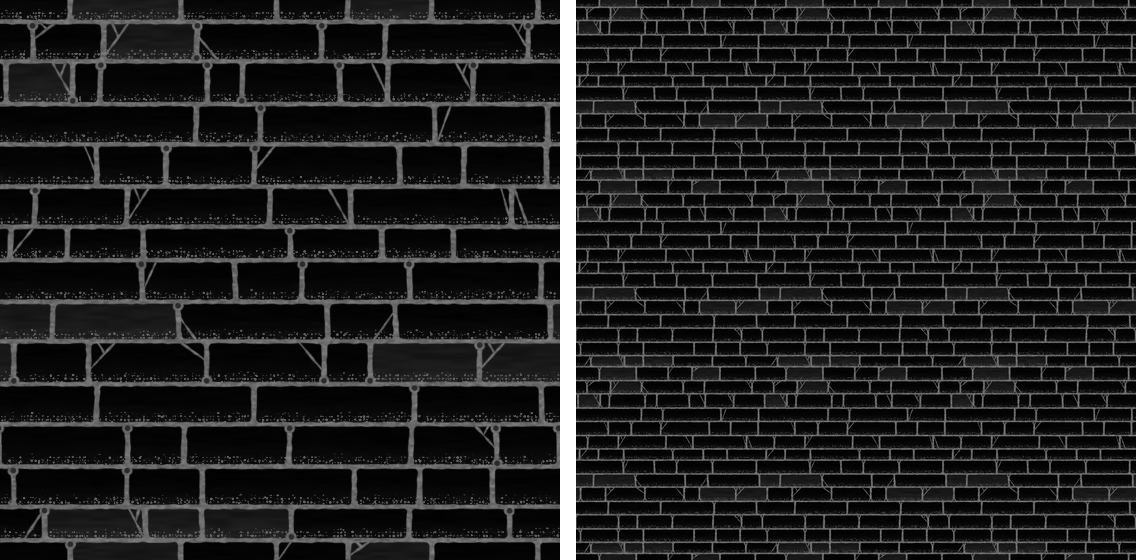
Left: one tile. Right: repeated 3 by 3.
Reproduce this texture procedurally as a Shadertoy shader.

```glsl
// Draws a tiling wall of black bricks with grey mortar, cracks, pits and speckled feet.

const float HALF_ROWS = 0.5;          // seven course heights repeat twice down the wall
const float TOP_SHIFT = 0.039;        // distance of the first bed joint from the top
const float EDGES[8] = float[8](0.0, 0.141, 0.294, 0.4375, 0.5885, 0.732, 0.8515, 1.0);
const int BRICKS[14] = int[14](6, 8, 4, 6, 5, 6, 5, 5, 6, 4, 6, 6, 6, 6);
const vec2 JOINT_HALF = vec2(0.0048, 0.0040);
const float CORNER = 0.006;

// Integer hash: three values from 0 to 1
vec3 hash(ivec2 p, int seed) {
    uvec3 v = uvec3(ivec3(p, seed)) * 1664525u + 1013904223u;
    v.x += v.y * v.z; v.y += v.z * v.x; v.z += v.x * v.y;
    v ^= v >> 16u;
    v.x += v.y * v.z; v.y += v.z * v.x; v.z += v.x * v.y;
    return vec3(v >> 8u) / 16777216.0;
}

int wrap(int i, int n) { return ((i % n) + n) % n; }

// Value noise that wraps over the canvas
float noise(vec2 uv, ivec2 cells, int seed) {
    vec2 p = uv * vec2(cells);
    ivec2 i = ivec2(floor(p));
    vec2 f = fract(p);
    f = f * f * (3.0 - 2.0 * f);
    ivec2 a = ivec2(wrap(i.x, cells.x), wrap(i.y, cells.y));
    ivec2 b = ivec2(wrap(i.x + 1, cells.x), wrap(i.y + 1, cells.y));
    return mix(mix(hash(a, seed).x, hash(ivec2(b.x, a.y), seed).x, f.x),
               mix(hash(ivec2(a.x, b.y), seed).x, hash(b, seed).x, f.x), f.y);
}

float segment(vec2 p, vec2 a, vec2 b) {
    vec2 d = b - a;
    return length(p - a - d * clamp(dot(p - a, d) / dot(d, d), 0.0, 1.0));
}

float roundBox(vec2 p, vec2 halfSize, float r) {
    vec2 q = abs(p) - halfSize + r;
    return length(max(q, 0.0)) + min(max(q.x, q.y), 0.0) - r;
}

// Leaning upright joint number i; t runs 0 to 1 down the course
float jointX(int i, int n, int row, float t) {
    vec3 h = hash(ivec2(wrap(i, n), row), 1);
    return (float(i) + 0.7 * (h.x - 0.5)) / float(n) + 0.006 * (h.y - 0.5) * (t - 0.5);
}

// Forked crack beside a joint; p is measured from the joint and the bed above
float crack(vec2 p, float height, vec3 rnd) {
    if (rnd.x > 0.17) return -1.0;
    if (rnd.z > 0.75) p.y = height - p.y;
    vec2 foot = vec2(0.003, height * mix(0.35, 1.0, rnd.y));
    vec2 head = vec2(mix(0.02, 0.05, rnd.x / 0.17), 0.0);
    float d = segment(p, foot, head);
    if (rnd.z < 0.4) d = min(d, segment(p, mix(foot, head, 0.55), vec2(head.x * 0.3, 0.0)));
    return mix(0.0022, 0.0015, p.y / height) - d;
}

// Distance to the nearest pit at either end of a joint
float pit(vec2 p, float height, vec3 rnd) {
    float top = rnd.x < 0.2 ? length(p - vec2(0.0, 0.007)) : 1.0;
    float foot = rnd.y < 0.14 ? length(p - vec2(0.0, height - 0.006)) : 1.0;
    return min(top, foot);
}

// Round specks, kept where their random rank is below the density
float specks(vec2 uv, int cells, float density, int seed) {
    vec2 p = uv * float(cells);
    vec3 h = hash(ivec2(floor(p)), seed);
    float radius = mix(0.16, 0.36, h.z);
    float dotMask = smoothstep(radius + 0.12, radius - 0.12,
                               length(fract(p) - mix(vec2(0.36), vec2(0.64), h.xy)));
    float rank = fract(h.x * 7.0 + h.y * 13.0);
    return dotMask * smoothstep(0.0, 0.2, density - rank) * mix(0.4, 1.0, h.z);
}

void mainImage(out vec4 fragColor, in vec2 fragCoord) {
    vec2 uv = fragCoord / iResolution.xy;
    float aa = 1.0 / min(iResolution.x, iResolution.y);

    // Course
    float down = fract(1.0 - uv.y - TOP_SHIFT) / HALF_ROWS;
    float h = fract(down);
    int k = 0;
    for (int i = 1; i < 7; i++) if (h >= EDGES[i]) k = i;
    int row = k + 7 * int(floor(down));
    int n = BRICKS[row];
    float height = (EDGES[k + 1] - EDGES[k]) * HALF_ROWS;
    float y = (h - EDGES[k]) * HALF_ROWS;

    // Brick between its two upright joints
    float x = uv.x - hash(ivec2(row, 5), 2).x;
    int cell = int(floor(x * float(n)));
    float left = -9.0, right = 9.0;
    int id = 0;
    for (int i = cell - 1; i <= cell + 2; i++) {
        float j = jointX(i, n, row, y / height);
        if (j <= x) { left = j; id = i; }
        else right = min(right, j);
    }
    ivec2 brick = ivec2(wrap(id, n), row), next = ivec2(wrap(id + 1, n), row);
    vec2 fromLeft = vec2(x - left, y), fromRight = vec2(right - x, y);

    // Mortar, cracks and pits
    vec2 size = vec2(right - left, height);
    float gap = roundBox(fromLeft - 0.5 * size, 0.5 * size - JOINT_HALF, CORNER);
    gap = max(gap, crack(fromLeft, height, hash(brick, 3)));
    gap = max(gap, crack(fromRight, height, hash(brick, 4)));
    float hole = min(pit(fromLeft, height, hash(brick, 6)), pit(fromRight, height, hash(next, 6)));
    gap = max(gap, 0.0095 - hole) + 0.002 * (noise(uv, ivec2(90), 7) - 0.5);

    // Brick face: faint streaks, a few paler bricks, specks along the foot
    float pale = step(0.89, hash(brick, 8).x);
    float streak = noise(uv, ivec2(28, 180), 9);
    float face = mix(0.012, 0.03, smoothstep(0.35, 0.7, y / height)) + 0.012 * (streak - 0.5);
    face += pale * mix(0.065, 0.09, streak);
    float density = smoothstep(0.027, 0.008, height - y) * 0.8;
    face += 0.04 * density * noise(uv, ivec2(150), 10);
    float speck = max(specks(uv, 150, density, 11), specks(uv, 193, density * 0.6, 12));
    face = mix(face, 0.46, speck * 0.85);

    // Mortar tone
    float grain = 0.6 * noise(uv, ivec2(110, 250), 13) + 0.4 * noise(uv, ivec2(230), 14);
    float mortar = mix(0.32, 0.52, grain);
    mortar = mix(mortar, 0.17, smoothstep(0.0065, 0.0035, hole));

    fragColor = vec4(vec3(mix(face, mortar, smoothstep(-aa, aa, gap))), 1.0);
}
```
